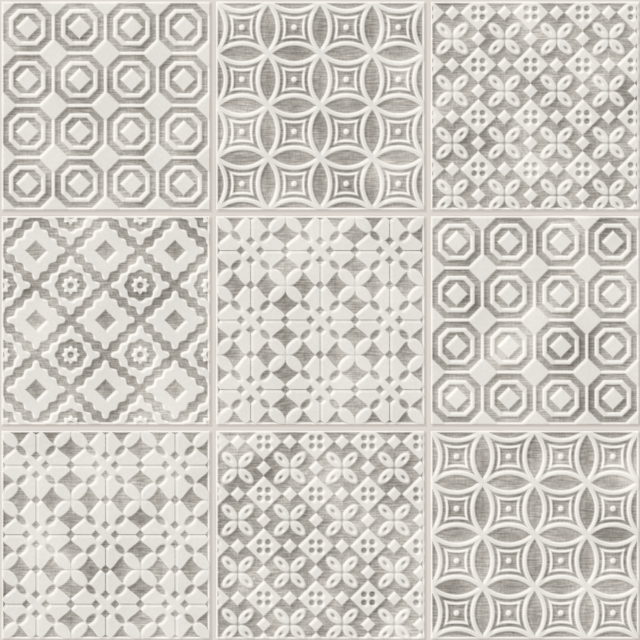
This pattern is drawn by a WebGL 2 fragment shader. Its source:

```glsl
#version 300 es
precision highp float;
// Three by three embossed ceramic tiles carrying five geometric motifs.
// Each motif is a signed distance to its sunken, brushed grey areas;
// sampling that relief twice gives the bevel light on the white ridges.
uniform vec2 u_resolution;
out vec4 fragColor;

const float TILE_PITCH = 0.3353;   // tile plus joint, in canvas widths
const float FACE_SHARE = 0.972;    // part of the pitch covered by the tile
const float DIAG = 0.70711;
const vec3 GLAZE = vec3(0.895, 0.880, 0.858);
const vec3 INK_DARK = vec3(0.54, 0.52, 0.49);
const vec3 INK_LIGHT = vec3(0.85, 0.83, 0.80);
const vec3 GROUT = vec3(0.865, 0.842, 0.812);
// Motif of each tile, rows from the bottom up
const int LAYOUT[9] = int[9](4, 2, 1, 3, 4, 0, 0, 1, 2);

vec2 hashGradient(vec2 p) {
  vec3 h = fract(p.xyx * vec3(0.1031, 0.1030, 0.0973));
  h += dot(h, h.yzx + 33.33);
  return fract((h.xx + h.yz) * h.zy) * 2.0 - 1.0;
}

float gradientNoise(vec2 p) {
  vec2 i = floor(p), f = p - i;
  vec2 s = f * f * f * (f * (f * 6.0 - 15.0) + 10.0);
  vec2 e = vec2(0.0, 1.0);
  float low = mix(dot(hashGradient(i), f), dot(hashGradient(i + e.yx), f - e.yx), s.x);
  float high = mix(dot(hashGradient(i + e), f - e), dot(hashGradient(i + 1.0), f - 1.0), s.x);
  return mix(low, high, s.y);
}

vec2 cellOf(vec2 t, float count, vec2 centre) {
  return fract((t + 0.5) * count - centre + 0.5) - 0.5;
}

float diamond(vec2 p, float r) { return (abs(p.x) + abs(p.y)) * DIAG - r; }

float boxDistance(vec2 p, float r) { return max(abs(p.x), abs(p.y)) - r; }

// Ellipse-like leaf lying along x
float leaf(vec2 p, float centre, float r) { return length(vec2((p.x - centre) * 0.52, p.y)) - r; }

vec2 turned(vec2 p) { return vec2(p.x + p.y, p.x - p.y) * DIAG; }

// Nested octagons around a raised diamond
float octagons(vec2 q) {
  float o = max(boxDistance(q, 0.0), diamond(q, 0.0) * 0.94);
  return min(abs(o - 0.41) - 0.058, max(o - 0.265, -diamond(q, 0.155)));
}

// Interlaced circles with a hollow-sided square and dot in each cell
float circles(vec2 q) {
  vec2 a = abs(q);
  a = vec2(max(a.x, a.y), min(a.x, a.y));
  float arc = length(a - vec2(1.0, 0.0)) - DIAG;
  float ridge = min(abs(arc + 0.015) - 0.045, abs(arc - 0.115) - 0.026);
  return -min(ridge, length(q) - 0.055);
}

// Four-leaf flowers between diamonds with four dimples
float flowers(vec2 q) {
  vec2 a = abs(q), k = 0.5 - a;
  vec2 d = turned(a);
  float petal = max(leaf(d, 0.215, 0.1), -leaf(d, 0.25, 0.022));
  float bud = min(diamond(vec2(k.x, a.y), 0.1), diamond(vec2(a.x, k.y), 0.1));
  float raised = min(min(petal, bud), diamond(k, 0.245));
  return min(-raised, length(k - 0.08) - 0.052);
}

// Scalloped diagonal lattice with rosettes and small diamonds
float lattice(vec2 q) {
  vec2 a = abs(q), k = 0.5 - a;
  float along = (a.x - a.y) * DIAG;
  float band = abs(diamond(q, 0.3535)) - 0.06 - 0.018 * cos(along * 35.5);
  float r = length(k);
  float rosette = abs(r - 0.165 - 0.014 * cos(8.0 * atan(k.y, k.x + 1e-4))) - 0.05;
  return min(min(band, diamond(q, 0.105)), min(rosette, r - 0.045));
}

// Bell shape growing along x, pointed at its outer end
float bell(vec2 p) {
  float halfWidth = 0.2 * smoothstep(0.0, 0.22, p.x) * (1.0 - smoothstep(0.23, 0.46, p.x));
  return (abs(p.y) - halfWidth + 0.008) * 0.75;
}

// Bells parted by leaves, slanted seeds and little diamond crosses
float bells(vec2 q) {
  vec2 a = abs(q), k = 0.5 - a;
  vec2 d = turned(k);
  float ink = max(min(bell(k), bell(k.yx)), -leaf(d, 0.17, 0.085));
  ink = min(ink, leaf(d, 0.41, 0.045));
  vec2 m = vec2(max(a.x, a.y), min(a.x, a.y));
  ink = min(ink, diamond(m - vec2(0.14, 0.0), 0.044));
  ink = min(ink, diamond(m - vec2(0.5, 0.0), 0.047));
  return min(ink, max(m.y - 0.001, abs(m.x - 0.32) - 0.18));
}

// Distance to sunken ink in tile units, kept inside a plain rim
float inkDistance(vec2 t, int kind) {
  float d;
  if (kind == 0) d = octagons(cellOf(t, 4.0, vec2(0.5))) / 4.0;
  else if (kind == 1) d = circles(cellOf(t, 4.0, vec2(0.5))) / 4.0;
  else if (kind == 2) d = flowers(cellOf(t, 4.0, vec2(0.42, 0.28))) / 4.0;
  else if (kind == 3) d = lattice(cellOf(t, 3.0, vec2(0.5))) / 3.0;
  else d = bells(cellOf(t, 3.0, vec2(0.5))) / 3.0;
  return max(d, boxDistance(t, 0.49));
}

float relief(vec2 t, int kind, float blur) {
  float face = smoothstep(blur, -blur, boxDistance(t, 0.5));
  return smoothstep(-blur, blur, inkDistance(t, kind)) * face;
}

void main() {
  vec2 grid = (gl_FragCoord.xy / u_resolution - 0.5) / TILE_PITCH + 1.5;
  vec2 id = clamp(floor(grid), 0.0, 2.0);
  vec2 t = (grid - id - 0.5) / FACE_SHARE;
  int kind = LAYOUT[int(id.x) + 3 * int(id.y)];
  float pixel = 1.0 / (min(u_resolution.x, u_resolution.y) * TILE_PITCH * FACE_SHARE);
  float blur = max(0.006, pixel);

  // Brushed ink, worn unevenly per tile and denser in wide hollows
  vec2 seed = t + id * 7.3 + 3.0;
  float brush = gradientNoise(seed * vec2(20.0, 110.0)) + 0.5 * gradientNoise(seed * vec2(95.0, 48.0));
  float wear = gradientNoise(seed * 3.5) + 0.6 * gradientNoise(seed * 8.0);
  float depth = smoothstep(0.006, 0.04, -inkDistance(t, kind));
  float tone = 0.56 + 0.45 * brush + 0.7 * wear - 0.22 * depth;
  vec3 ink = mix(INK_DARK, INK_LIGHT, clamp(tone, 0.0, 1.0));

  // Bevel light from the upper left
  float height = relief(t, kind, blur);
  float light = height - relief(t + vec2(-0.011, 0.011), kind, blur * 1.3);
  float face = smoothstep(pixel, -pixel, boxDistance(t, 0.5));
  vec3 glaze = GLAZE + 0.02 * gradientNoise(seed * 60.0) + 0.035 * wear;
  vec3 color = mix(GROUT, mix(ink, glaze, height), face);
  color += light * (light > 0.0 ? 0.085 : 0.10);
  fragColor = vec4(clamp(color, 0.0, 1.0), 1.0);
}
```
